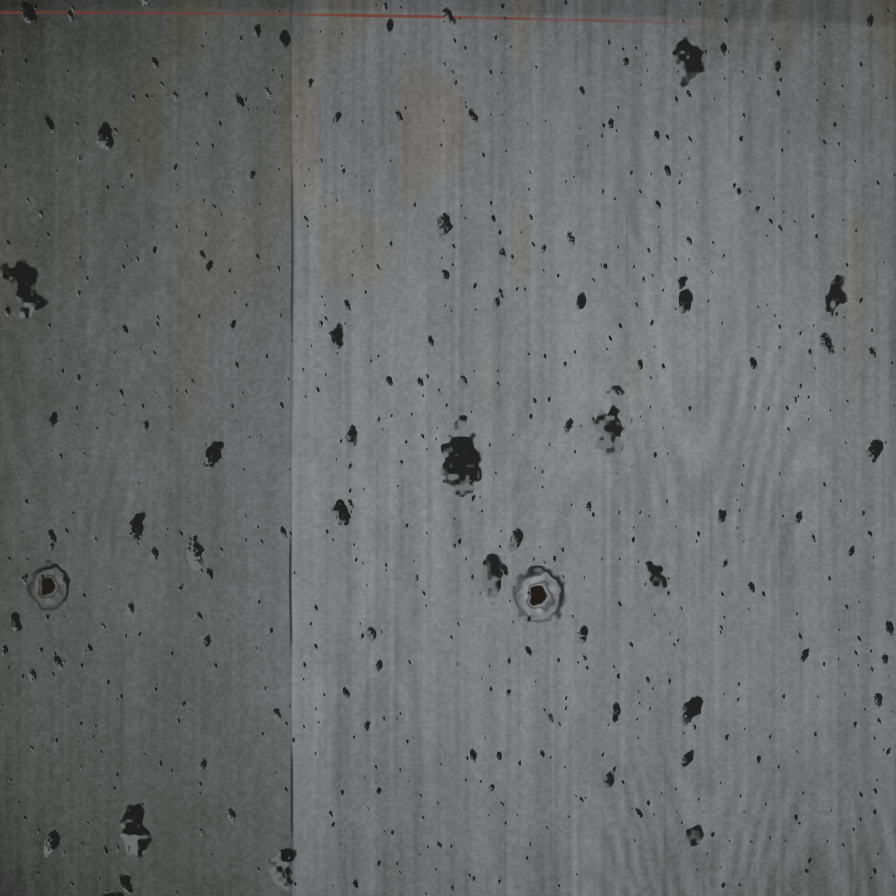
This texture is drawn by a WebGL 1 fragment shader. Its source:

```glsl
precision highp float;
uniform vec2 u_resolution;

#define PEAK_TONE 0.505
#define FALLOFF 0.33
#define SEAM_X 0.325
#define PANEL_DROP 0.06
#define STREAK 0.055
#define ARCH_GRAIN 0.022
#define SPECKLE 0.05
#define PIT_DARK vec3(0.10, 0.105, 0.10)
#define PIT_LIT vec3(0.43, 0.44, 0.44)
#define CHALK_RED vec3(0.46, 0.23, 0.20)

vec2 hash2(vec2 p) {
  vec3 q = fract(p.xyx * vec3(0.1031, 0.1030, 0.0973));
  q += dot(q, q.yzx + 33.33);
  return fract((q.xx + q.yz) * q.zy);
}

float noise(vec2 p) {
  vec2 c = floor(p), f = fract(p);
  f = f * f * (3.0 - 2.0 * f);
  return mix(mix(hash2(c).x, hash2(c + vec2(1.0, 0.0)).x, f.x),
             mix(hash2(c + vec2(0.0, 1.0)).x, hash2(c + 1.0).x, f.x), f.y);
}

float band(float d, float halfWidth) {
  float soft = 0.7 / u_resolution.y;
  return 1.0 - smoothstep(halfWidth - soft, halfWidth + soft, abs(d));
}

// Scattered upright air holes, one candidate per cell, shadowed at the top right
vec3 addPits(vec3 color, vec2 p, float cells, float density, float radius, float rough) {
  vec2 home = floor(p * cells);
  float outline = noise(p * 1.3 / radius) + 0.5 * noise(p * 3.1 / radius) - 0.75;
  float clumps = noise(p * 3.5 / radius + 7.0) - 0.5;
  float cover = 0.0, light = 0.0;
  for (int j = -1; j <= 1; j++) {
    for (int i = -1; i <= 1; i++) {
      vec2 cell = home + vec2(float(i), float(j));
      vec2 spot = hash2(cell + cells * 3.7);
      vec2 kind = hash2(cell + cells * 5.3 + 41.0);
      vec2 form = hash2(cell + cells * 8.9 + 87.0);
      float size = radius * mix(0.4, 1.0, form.x * form.x);
      vec2 d = p - (cell + 0.1 + 0.8 * spot) / cells;
      d.x -= d.y * (form.y - 0.45) * 0.8;
      float r = length(d * vec2(1.0, 0.55)) / size + outline * rough;
      float soft = 0.08 + 0.6 / (u_resolution.y * size);
      float inside = (1.0 - smoothstep(1.0 - soft, 1.0 + soft, r)) * step(kind.x, density);
      float facing = -dot(d, vec2(0.55, 0.4)) / size + kind.y * 0.8 - 0.5 + clumps * rough * 1.6;
      if (inside > cover) {
        cover = inside;
        light = smoothstep(-0.25, 0.6, facing);
      }
    }
  }
  return mix(color, mix(PIT_DARK, PIT_LIT, light), cover * 0.92);
}

// Round plugged hole with a chipped rim
vec3 addTieHole(vec3 color, vec2 d, float radius) {
  float wobble = noise(d * 130.0 + 50.0) - 0.5;
  float r = length(d * vec2(1.0, 0.85)) / radius + wobble * 0.3;
  float disc = 1.0 - smoothstep(0.9, 1.05, r);
  color = mix(color, color * (1.03 + wobble * 0.35), disc);
  float rim = smoothstep(0.78, 0.93, r) * (1.0 - smoothstep(0.95, 1.1, r));
  color *= 1.0 - rim * (0.3 + 0.35 * smoothstep(-0.5, 0.8, (d.x + d.y) / radius));
  float inner = smoothstep(0.4, 0.5, r) * (1.0 - smoothstep(0.5, 0.62, r));
  color *= 1.0 - 0.3 * inner;
  return mix(color, vec3(0.13, 0.11, 0.095), 1.0 - smoothstep(0.27, 0.42, r));
}

void main() {
  vec2 uv = gl_FragCoord.xy / u_resolution;
  vec2 fromLight = uv - vec2(0.61, 0.47);
  float seam = uv.x - SEAM_X - 0.003 * (noise(vec2(3.0, uv.y * 14.0)) - 0.5);
  float board = smoothstep(-0.003, 0.003, seam);

  // Overall light, two boards and blotches
  float tone = PEAK_TONE - FALLOFF * dot(fromLight, fromLight);
  tone -= PANEL_DROP * (1.0 - board);
  tone += 0.022 * board * (1.0 - smoothstep(0.02, 0.06, seam));
  tone += 0.035 * (noise(uv * vec2(9.0, 5.0)) - 0.5);
  tone += 0.025 * (noise(uv * vec2(34.0, 22.0)) - 0.5);

  // Vertical wood print
  float fine = noise(uv * vec2(190.0, 5.0)) - 0.5;
  float broad = noise(uv * vec2(62.0, 2.5) + 19.0) - 0.5;
  float scratch = smoothstep(0.72, 0.95, noise(uv * vec2(140.0, 7.0) + 60.0));
  tone += STREAK * (fine + 0.6 * broad - 0.5 * scratch) * mix(0.5, 1.0, board);

  // Arched growth rings
  float warp = 0.05 * sin(uv.x * 17.0 + uv.y * 5.0) + 0.05 * noise(uv * vec2(14.0, 6.0));
  float arch = uv.y - 0.16 * cos(26.0 * (uv.x - 0.42)) + warp;
  float patchy = smoothstep(0.4, 0.75, noise(uv * vec2(7.0, 4.0) + 5.0));
  tone += ARCH_GRAIN * sin(arch * 85.0) * patchy * mix(0.4, 1.0, board);

  // Sandy surface
  tone += SPECKLE * (noise(uv * 330.0) - 0.5) + 0.5 * SPECKLE * (noise(uv * 150.0) - 0.5);

  vec3 tint = mix(vec3(0.99, 1.015, 0.99), vec3(0.985, 1.0, 1.02), smoothstep(0.28, 0.48, tone));
  vec3 color = tone * tint;
  float stain = smoothstep(0.55, 0.9, noise(uv * vec2(24.0, 7.0) + 31.0)) * smoothstep(0.3, 1.0, uv.y);
  color *= mix(vec3(1.0), vec3(1.0, 0.96, 0.88), stain * 0.7);

  // Seam and chalk line
  float seamDepth = 0.12 + 0.35 * smoothstep(0.35, 0.7, noise(vec2(8.0, uv.y * 9.0)));
  color *= 1.0 - seamDepth * band(seam, 0.0015);
  float chalk = uv.y - 0.986 + 0.02 * uv.x * uv.x;
  color *= 1.0 - 0.12 * smoothstep(0.0, 0.01, chalk);
  float wear = (1.0 - smoothstep(0.5, 0.9, uv.x)) * (0.4 + 0.5 * noise(vec2(uv.x * 30.0, 2.0)));
  color = mix(color, CHALK_RED, band(chalk, 0.0016) * wear);

  // Holes, from crumbled patches down to pinpricks
  color = addTieHole(color, uv - vec2(0.055, 0.345), 0.022);
  color = addTieHole(color, uv - vec2(0.602, 0.335), 0.027);
  color = addPits(color, uv, 5.0, 0.3, 0.021, 1.1);
  color = addPits(color, uv, 11.0, 0.34, 0.0095, 0.6);
  color = addPits(color, uv, 24.0, 0.26, 0.0045, 0.5);
  color = addPits(color, uv, 60.0, 0.2, 0.0019, 0.4);
  gl_FragColor = vec4(color, 1.0);
}
```
